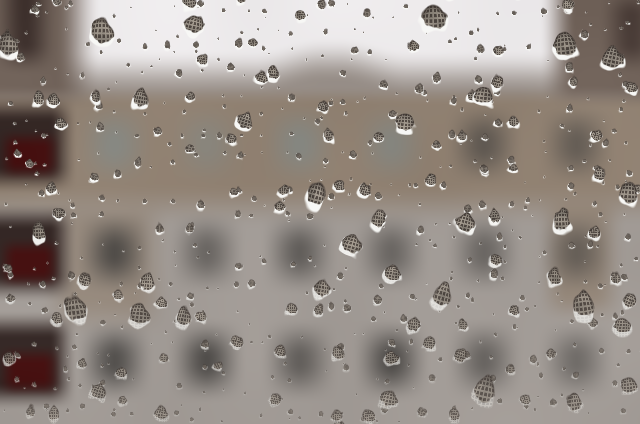
This texture is drawn by a WebGL 1 fragment shader. Its source:

```glsl
precision highp float;

// Raindrops on a window pane in front of a blurred apartment facade.
// The backdrop is built from soft boxes; the drops come from jittered grids,
// each drop showing an inverted view: latticed facade above, bright sky below.

uniform vec2 u_resolution;

const vec3 SKY = vec3(0.93, 0.92, 0.925);
const vec3 ROOF = vec3(0.60, 0.565, 0.54);
const vec3 TAN = vec3(0.565, 0.505, 0.445);
const vec3 PLASTER = vec3(0.635, 0.61, 0.59);
const vec3 BROWN = vec3(0.44, 0.385, 0.35);
const vec3 DARK = vec3(0.20, 0.15, 0.14);
const vec3 RED = vec3(0.27, 0.06, 0.06);
const vec3 GLASS = vec3(0.27, 0.26, 0.25);
const vec3 PALE_GLASS = vec3(0.52, 0.53, 0.51);
const vec3 DROP_WALL = vec3(0.57, 0.54, 0.50);
const vec3 DROP_DARK = vec3(0.21, 0.18, 0.165);
const vec3 DROP_SKY = vec3(0.97, 0.97, 0.96);
const float ROW_STEP = 0.255;     // spacing of the storeys
const float COLUMN_STEP = 0.218;  // spacing of the windows
const float LATTICE = 2.7;        // panes per drop radius
const float MAX_TILT = 0.5;

float hash(vec2 p) {
  vec3 q = fract(p.xyx * vec3(0.1031, 0.1030, 0.0973));
  q += dot(q, q.yzx + 33.33);
  return fract((q.x + q.y) * q.z);
}

float noise(vec2 p) {
  vec2 i = floor(p), f = fract(p);
  f = f * f * (3.0 - 2.0 * f);
  return mix(mix(hash(i), hash(i + vec2(1.0, 0.0)), f.x),
             mix(hash(i + vec2(0.0, 1.0)), hash(i + 1.0), f.x), f.y);
}

float softBox(vec2 p, vec2 center, vec2 halfSize, float blur) {
  vec2 edge = abs(p - center) - halfSize;
  vec2 cover = 1.0 - smoothstep(vec2(-blur), vec2(blur), edge);
  return cover.x * cover.y;
}

// Out-of-focus street: sky, two-tone facade, windows, red balconies
vec3 backdrop(vec2 p) {
  vec3 color = mix(PLASTER, TAN, smoothstep(0.46, 0.57, p.y));
  color = mix(color, TAN, 0.7 * softBox(p, vec2(0.25, 0.38), vec2(0.11, 0.13), 0.05));
  color = mix(color, TAN, 0.8 * softBox(p, vec2(1.37, 0.40), vec2(0.07, 0.13), 0.04));
  color = mix(color, ROOF, smoothstep(0.75, 0.80, p.y));
  float skyline = 0.825 + 0.03 * softBox(p, vec2(0.78, 0.8), vec2(0.10, 0.5), 0.08);
  color = mix(color, SKY, smoothstep(skyline - 0.05, skyline + 0.06, p.y));
  float sides = 1.0 - smoothstep(0.13, 0.24, p.x) + smoothstep(1.27, 1.36, p.x);
  color = mix(color, BROWN, sides * smoothstep(0.74, 0.80, p.y));
  color = mix(color, DARK, 0.8 * softBox(p, vec2(0.06, 0.95), vec2(0.04, 0.09), 0.04));
  color = mix(color, DARK, 0.6 * softBox(p, vec2(1.49, 0.93), vec2(0.04, 0.07), 0.04));
  for (int row = 0; row < 3; row++) {
    float y = 0.15 + ROW_STEP * float(row);
    for (int column = 0; column < 6; column++) {
      float k = float(column);
      float pale = row == 2 && column < 4 ? 1.0 : 0.0;
      float strength = 0.55 + 0.4 * hash(vec2(k + 3.0, float(row) + 8.0));
      float window = softBox(p, vec2(0.27 + COLUMN_STEP * k, y), vec2(0.047, 0.055), 0.05);
      color = mix(color, mix(GLASS, PALE_GLASS, pale), window * strength);
    }
    color = mix(color, DARK, softBox(p, vec2(0.05, y), vec2(0.10, 0.085), 0.035));
    color = mix(color, RED, softBox(p, vec2(0.07, y - 0.025), vec2(0.055, 0.04), 0.025));
  }
  return color + 0.03 * (noise(p * 5.0) - 0.5);
}

// One drop: wobbly teardrop outline, lattice, dark rim, bright crescent
vec3 drawDrop(vec3 color, vec2 offset, float radius, vec2 seed, float height) {
  float tilt = MAX_TILT * (hash(seed + 5.3) - 0.65);
  vec2 q = mat2(cos(tilt), -sin(tilt), sin(tilt), cos(tilt)) * offset / radius;
  q.y /= 1.0 + 0.5 * pow(hash(seed + 9.1), 2.0);
  q.x *= 1.0 + 0.22 * q.y;
  float d = length(q) - 1.0 + 0.5 * (noise(q * 1.4 + seed * 7.7) - 0.5);
  float pixel = 1.0 / u_resolution.y;
  float mask = 1.0 - smoothstep(-pixel, pixel, d * radius);

  vec2 pane = abs(fract(q * (1.0 + 0.3 * dot(q, q)) * LATTICE) - 0.5);
  float panes = 1.0 - smoothstep(0.24, 0.40, max(pane.x, pane.y));
  float detail = smoothstep(0.006, 0.014, radius);
  vec3 inside = mix(DROP_WALL, DROP_DARK, mix(0.4, 0.75 * panes, detail));
  inside *= 0.85 + 0.3 * noise(q * 2.0 + seed);
  float rim = smoothstep(-0.35, 0.0, d) * smoothstep(-0.6, 0.4, q.y);
  inside = mix(inside, DROP_DARK, 0.7 * rim);
  float crescent = length(q - vec2(0.08, 0.45)) - 1.0;
  crescent += 0.25 * (noise(q * 3.0 + seed * 3.1) - 0.5);
  float clarity = smoothstep(-0.1, 0.55, height);
  inside = mix(inside, DROP_SKY, smoothstep(0.0, 0.14, crescent) * mix(0.5, 1.0, clarity));
  return mix(color, inside, mask * mix(0.75, 1.0, clarity));
}

// Scatter drops on a jittered grid; sizes lean towards the smaller end
vec3 scatter(vec3 color, vec2 p, float cell, vec2 radii, float density, float layer) {
  vec2 home = floor(p / cell);
  for (int j = -1; j <= 1; j++) {
    for (int i = -1; i <= 1; i++) {
      vec2 id = home + vec2(float(i), float(j));
      vec2 seed = id + layer * 31.7;
      vec2 center = (id + 0.1 + 0.8 * vec2(hash(seed), hash(seed + 17.1))) * cell;
      float radius = mix(radii.x, radii.y, pow(hash(seed + 41.9), 1.6));
      vec2 offset = p - center;
      if (hash(seed + 63.7) < density && length(offset) < 2.5 * radius)
        color = drawDrop(color, offset, radius, seed, center.y);
    }
  }
  return color;
}

void main() {
  vec2 p = gl_FragCoord.xy / u_resolution.y;
  vec3 color = backdrop(p);
  color = scatter(color, p, 0.050, vec2(0.0015, 0.0040), 0.55, 1.0);
  color = scatter(color, p, 0.072, vec2(0.0045, 0.0095), 0.70, 2.0);
  color = scatter(color, p, 0.105, vec2(0.0100, 0.0170), 0.75, 3.0);
  color = scatter(color, p, 0.200, vec2(0.0180, 0.0290), 0.70, 4.0);
  gl_FragColor = vec4(color, 1.0);
}
```
